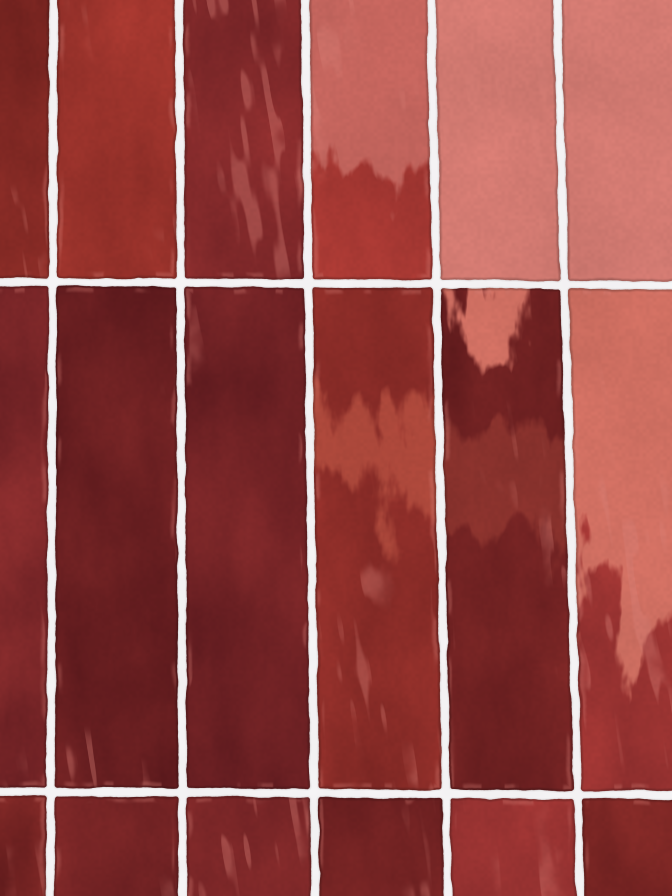
Give the GLSL for this texture, as a Shadertoy shader.

```glsl
const vec3 GROUT = vec3(0.955, 0.95, 0.955);
const vec3 DEEP_RED = vec3(0.40, 0.115, 0.115);
const vec3 BRIGHT_RED = vec3(0.64, 0.215, 0.195);
const vec3 PALE_PINK = vec3(0.84, 0.495, 0.46);
const vec3 CORAL = vec3(0.71, 0.31, 0.25);
const float ROW_HEIGHT = 0.569;
const float GROUT_HALF = 0.0047;

// Glaze strength of each tile, bottom row first
const float TONES[18] = float[18](
    0.30, 0.16, 0.50, 0.12, 0.85, 0.40,
    0.36, 0.10, 0.20, 0.66, 0.12, 0.95,
    0.42, 0.82, 0.46, 1.00, 0.95, 0.95);

float hash(vec2 p) {
    vec3 q = fract(vec3(p.xyx) * 0.1031);
    q += dot(q, q.yzx + 33.33);
    return fract((q.x + q.y) * q.z);
}

float noise(vec2 p) {
    vec2 i = floor(p), f = fract(p);
    f = f * f * (3.0 - 2.0 * f);
    return mix(mix(hash(i), hash(i + vec2(1, 0)), f.x),
               mix(hash(i + vec2(0, 1)), hash(i + vec2(1, 1)), f.x), f.y);
}

float fbm(vec2 p) {
    float sum = 0.0, amp = 0.5;
    for (int i = 0; i < 5; i++) {
        sum += amp * noise(p);
        p = mat2(1.6, 1.2, -1.2, 1.6) * p + 7.3;
        amp *= 0.5;
    }
    return sum;
}

float roundedBox(vec2 p, vec2 extent, float radius) {
    vec2 q = abs(p) - extent + radius;
    return length(max(q, 0.0)) + min(max(q.x, q.y), 0.0) - radius;
}

// Cell coordinates: columns spread slightly towards the bottom
vec2 gridPosition(vec2 uv, float spacing) {
    float drop = 1.0 - uv.y;
    float x = (uv.x - 0.080 + 0.005 * drop) / spacing + 1.0;
    float y = (uv.y - 0.1146 + 0.004 * (uv.x - 0.5)) / ROW_HEIGHT + 1.0;
    return vec2(x, y);
}

// Cloudy glaze over the tile's own tone
vec3 glaze(vec2 p, vec2 cell, float tone) {
    vec2 shift = cell * vec2(5.7, 9.1);
    float cloud = fbm(p * vec2(9.0, 7.0) + shift) - 0.48;
    float brushed = fbm(p * vec2(38.0, 12.0) + shift) - 0.48;
    vec3 color = mix(DEEP_RED, BRIGHT_RED, tone + 0.85 * cloud + 0.3 * brushed);
    return color + vec3(-0.01, 0.0, 0.03) * (hash(cell + 3.0) - 0.4);
}

// Ragged window reflection, reaching lower in the right-hand columns
float sheen(vec2 p, vec2 cell, float ragged) {
    float limit = 0.31 + (5.0 - cell.x) * mix(0.40, 0.27, cell.y - 1.0);
    float strength = cell.x < 3.5 ? 0.65 : 0.95;
    return strength * smoothstep(-0.012, 0.018, p.y - limit + ragged * 0.38);
}

// Smaller reflected blot across the middle columns
float blot(vec2 p, vec2 cell, float ragged) {
    float offset = cell.x - 3.0;
    float d = abs(p.y - 0.495 + 0.045 * offset) - 0.05 + ragged * 0.22;
    float reach = (offset < -0.5 || offset > 1.5) ? 0.0 : 0.8 - 0.45 * offset;
    return reach * (1.0 - smoothstep(-0.012, 0.012, d));
}

// Sparse vertical drips catching the light
float drips(vec2 p, vec2 cell) {
    float area = smoothstep(0.54, 0.68, fbm(p * vec2(8.0, 6.0) + cell * 3.3 + 20.0));
    float thread = noise(vec2(p.x * 120.0 + p.y * 18.0, p.y * 20.0) + cell * 7.0);
    return area * smoothstep(0.62, 0.82, thread);
}

void mainImage(out vec4 fragColor, in vec2 fragCoord) {
    vec2 uv = fragCoord / iResolution.xy;
    float aspect = iResolution.x / iResolution.y;
    float pixel = 1.0 / iResolution.y;
    vec2 p = uv * vec2(aspect, 1.0);

    // Tile layout with hand-cut edges
    float spacing = 0.1872 + 0.0099 * (1.0 - uv.y);
    vec2 grid = gridPosition(uv, spacing);
    vec2 cell = clamp(floor(grid), vec2(0.0), vec2(5.0, 2.0));
    vec2 size = vec2(spacing * aspect, ROW_HEIGHT);
    vec2 local = (grid - cell - 0.5) * size;
    float wobble = (fbm(p * 42.0 + cell * 11.0) - 0.48) * 0.0045;
    float d = roundedBox(local, size * 0.5 - GROUT_HALF, 0.003) + wobble;

    // Glaze and reflections
    float tone = TONES[int(cell.y) * 6 + int(cell.x)];
    float ragged = fbm(p * vec2(22.0, 8.0) + cell * 4.1) - 0.48;
    vec3 color = glaze(p, cell, tone);
    color = mix(color, CORAL, blot(p, cell, ragged));
    float cloud = fbm(p * 11.0 + 40.0) - 0.48;
    vec3 reflection = PALE_PINK * (1.0 + 0.14 * cloud);
    reflection -= vec3(0.02, 0.05, 0.07) * (2.0 - cell.y);
    color = mix(color, reflection, sheen(p, cell, ragged));
    color = mix(color, PALE_PINK, 0.38 * drips(p, cell));

    // Worn highlights beside the edge, then a darker rim
    float inside = -d;
    float worn = smoothstep(0.56, 0.76, noise(p * vec2(90.0, 24.0) + cell));
    float nearEdge = smoothstep(0.001, 0.003, inside) * (1.0 - smoothstep(0.004, 0.009, inside));
    color = mix(color, PALE_PINK, 0.3 * worn * nearEdge);
    color *= 1.0 - 0.22 * (1.0 - smoothstep(0.0, 0.004, inside));
    color *= 0.98 + 0.04 * noise(p * 260.0);

    // Grout with a faint shadow at the joint
    float joint = smoothstep(0.0, 0.0025, d);
    vec3 grout = GROUT * (0.93 + 0.07 * joint) + 0.015 * (noise(p * 60.0) - 0.5);
    color = mix(color, grout, smoothstep(-0.7 * pixel, 0.7 * pixel, d));
    fragColor = vec4(clamp(color, 0.0, 1.0), 1.0);
}
```
